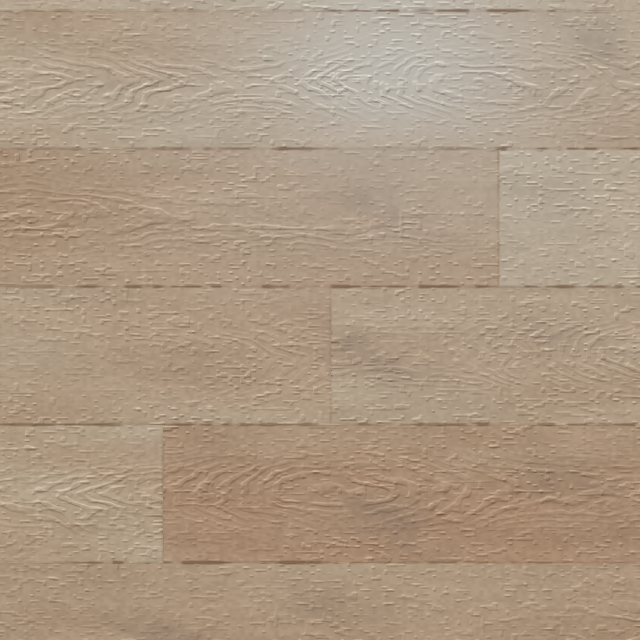
Give the GLSL for this texture, as a WebGL 2 fragment shader.

```glsl
#version 300 es
precision highp float;
// Horizontal oak floor planks with stepped butt joints, embossed grain and knots.
// Each plank takes its tone and grain from its row and column; a relief field
// lit from above gives the pores and arches, and a soft window glare lies on top.

#define ROW_HEIGHT 0.2156
#define ROW_START 0.121
#define PLANK_LENGTH 1.5
#define JOINT_START 0.254
#define JOINT_STEP 0.2625
#define SEAM_WIDTH 0.0024
#define RELIEF 0.125
#define STREAKS 0.07
#define GLARE_CENTER vec2(0.62, 0.90)

uniform vec2 u_resolution;
out vec4 outColor;

const float PI = 3.14159265;
const vec3 BEIGE = vec3(0.69, 0.62, 0.53);
const vec3 WARM = vec3(0.645, 0.53, 0.43);
const vec3 KNOT = vec3(0.49, 0.42, 0.37);
const vec3 SEAM = vec3(0.42, 0.32, 0.24);
const vec3 GLARE = vec3(0.76, 0.77, 0.76);

float hash(vec2 p) {
  vec3 q = fract(vec3(p.xyx) * 0.1031);
  q += dot(q, q.yzx + 33.33);
  return fract((q.x + q.y) * q.z);
}

float noise(vec2 p) {
  vec2 i = floor(p), f = fract(p);
  f = f * f * (3.0 - 2.0 * f);
  vec2 e = vec2(0.0, 1.0);
  return mix(mix(hash(i), hash(i + e.yx), f.x),
             mix(hash(i + e.xy), hash(i + e.yy), f.x), f.y);
}

float fbm(vec2 p) {
  float sum = 0.0, amp = 0.5;
  for (int i = 0; i < 4; i++) {
    sum += amp * noise(p);
    p = p * 2.03 + 7.1;
    amp *= 0.5;
  }
  return sum;
}

// Two smudged knots per row, the second one fainter
float knots(vec2 p, float row) {
  float sum = 0.0;
  for (int i = 0; i < 2; i++) {
    float k = float(i);
    float x = 0.42 + 0.17 * row + 0.18 * cos(PI * row * 0.5) + 0.28 * k;
    float y = mix(0.3, 0.8, hash(vec2(row + 9.0, k + 3.0)));
    vec2 d = p - vec2(x, ROW_START + (row + y) * ROW_HEIGHT);
    d.y += 0.35 * d.x;
    d += 0.05 * (vec2(noise(p * 22.0), noise(p * 25.0 + 40.0)) - 0.5);
    d /= vec2(0.065, 0.03);
    sum += (1.0 - 0.4 * k) * exp(-dot(d, d));
  }
  return sum;
}

// Height of the embossed surface: nested grain arches and sparse short pores
float relief(vec2 p, float v, float seed) {
  vec2 q = p + seed * vec2(31.0, 17.0);
  float rings = 1000.0 * v * v + 15.0 * noise(vec2(q.x * 2.8, seed * 50.0))
              + 1.5 * noise(q * vec2(14.0, 40.0)) + 0.35 * noise(q * vec2(60.0, 120.0));
  float arches = smoothstep(0.4, 0.95, 0.5 + 0.5 * sin(2.0 * PI * rings));
  arches *= exp(-v * v * 600.0) * smoothstep(0.36, 0.6, noise(q * vec2(2.6, 6.0)));
  arches *= smoothstep(0.1, 0.5, noise(q * vec2(38.0, 90.0)));
  float patches = 0.35 + 0.9 * noise(q * vec2(9.0, 22.0));
  float pores = smoothstep(0.66, 0.92, noise(q * vec2(105.0, 230.0)));
  float dashes = smoothstep(0.74, 0.95, noise(q * vec2(36.0, 200.0) + 60.0));
  return arches + patches * (0.8 * pores + 0.6 * dashes);
}

void main() {
  vec2 p = gl_FragCoord.xy / u_resolution;
  float soft = 1.0 / u_resolution.y;

  // Plank layout
  float y = (p.y - ROW_START) / ROW_HEIGHT;
  float row = floor(y);
  float x = (p.x - JOINT_START - JOINT_STEP * row) / PLANK_LENGTH;
  float col = floor(x);
  float seed = hash(vec2(row + 11.0, col + 23.0));
  float v = (fract(y) - 0.5) * ROW_HEIGHT + 0.03 * (seed - 0.5);
  vec2 q = p + seed * vec2(31.0, 17.0);

  // Plank tone, clouds, streaks and speckle
  float warmth = 0.42 + 0.33 * cos(PI * (0.5 * row + col));
  warmth += 1.3 * (fbm(q * vec2(2.6, 8.0)) - 0.47) + 0.35 * (0.45 - p.y);
  vec3 color = mix(BEIGE, WARM, clamp(warmth, -0.1, 1.1));
  color += STREAKS * (fbm(q * vec2(6.0, 36.0)) - 0.47);
  color += 0.05 * (noise(q * vec2(150.0, 210.0)) - 0.5);
  float knot = knots(p, row);
  color = mix(color, KNOT, 0.42 * knot * (0.4 + noise(q * vec2(40.0, 80.0))));

  // Window glare: a bright core inside a wide cool veil
  vec2 g = p - GLARE_CENTER;
  float core = exp(-dot(g * g, vec2(20.0, 50.0)));
  float veil = exp(-dot(g * g, vec2(3.0, 5.0)));
  color = mix(color, GLARE, 0.45 * core + 0.28 * veil);

  // Light from above on the relief
  vec2 toLight = vec2(-0.0012, 0.0026);
  float lit = relief(p, v, seed) - relief(p + toLight, v + toLight.y, seed);
  color += RELIEF * lit * vec3(1.0, 0.97, 0.9);

  // Soft seams worn into broken dashes, and barely visible butt joints
  float wobble = 0.002 * (noise(p * vec2(50.0, 9.0)) - 0.5);
  float rowEdge = abs((0.5 - abs(fract(y) - 0.5)) * ROW_HEIGHT + wobble);
  float jointEdge = (0.5 - abs(fract(x) - 0.5)) * PLANK_LENGTH;
  float line = floor(y + 0.5) * 7.0;
  float wear = 0.12 + 0.6 * smoothstep(0.2, 0.75, noise(vec2(p.x * 5.0, line)))
             * smoothstep(0.2, 0.7, noise(vec2(p.x * 65.0, line)));
  float seam = wear * (1.0 - smoothstep(0.0, SEAM_WIDTH + soft, rowEdge));
  float joint = 0.26 * noise(p * vec2(9.0, 60.0))
              * (1.0 - smoothstep(0.0, SEAM_WIDTH + soft, jointEdge));
  color = mix(color, SEAM, max(seam, joint));

  outColor = vec4(clamp(color, 0.0, 1.0), 1.0);
}
```
